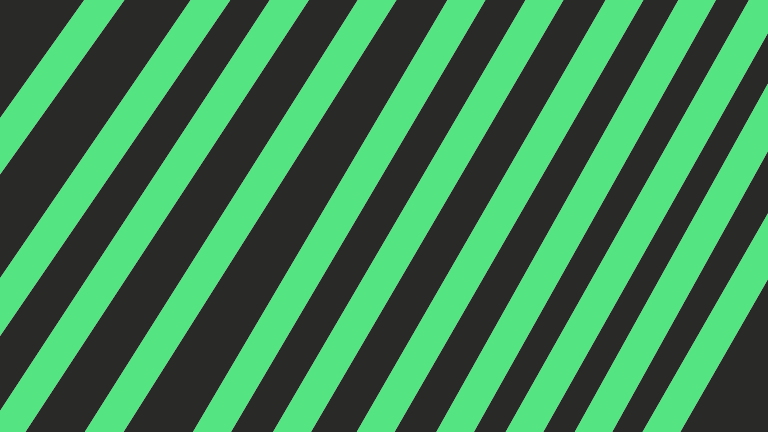
A WebGL 2 fragment shader for this pattern:

```glsl
#version 300 es
precision highp float;
// Eleven slanted green bands of equal width on charcoal, fanning out to the left.
// Each band is a line through one point on the top edge and one on the bottom edge;
// both follow a curved spacing with small ripples that make the gaps uneven.

#define BAND_COUNT 11
#define HALF_WIDTH 0.0378     // all lengths are in canvas heights
#define TOP_CENTER 1.2604
#define TOP_STEP 0.1838
#define TOP_CURVE 0.00359
#define BOTTOM_CENTER 0.6759
#define BOTTOM_STEP 0.1991
#define BOTTOM_CURVE 0.00602
#define SEAM_STRENGTH 0.85

uniform vec2 u_resolution;
out vec4 fragColor;

const vec3 CHARCOAL = vec3(0.16, 0.16, 0.157);
const vec3 GREEN = vec3(0.335, 0.895, 0.51);
const vec3 SEAM = vec3(1.0);

// Where band k (0 in the middle) crosses the top edge.
float topCrossing(float k) {
    float ripple = 0.00602 * sin(1.8 * abs(k)) - 0.000926 * k * k * sin(2.0 * k);
    return TOP_CENTER + TOP_STEP * k - TOP_CURVE * k * k + ripple;
}

// Where band k crosses the bottom edge.
float bottomCrossing(float k) {
    float ripple = 0.01042 * sin(1.8 * abs(k)) - 0.01065 * sin(2.0 * k);
    return BOTTOM_CENTER + BOTTOM_STEP * k - BOTTOM_CURVE * k * k + ripple;
}

// Distance from p to the infinite line through a and b.
float lineDistance(vec2 p, vec2 a, vec2 b) {
    vec2 along = normalize(b - a);
    return abs(dot(p - a, vec2(along.y, -along.x)));
}

void main() {
    vec2 p = gl_FragCoord.xy / u_resolution.y;

    // Signed distance to the nearest band, negative inside.
    float dist = 1e3;
    for (int i = 0; i < BAND_COUNT; i++) {
        float k = float(i) - 0.5 * float(BAND_COUNT - 1);
        vec2 bottom = vec2(bottomCrossing(k), 0.0);
        vec2 top = vec2(topCrossing(k), 1.0);
        dist = min(dist, lineDistance(p, bottom, top) - HALF_WIDTH);
    }

    // One-pixel smooth edge, with a faint pale seam where the colours meet.
    float coverage = clamp(0.5 - dist * u_resolution.y, 0.0, 1.0);
    vec3 ground = mix(CHARCOAL, SEAM, SEAM_STRENGTH * coverage);
    fragColor = vec4(mix(ground, GREEN, coverage), 1.0);
}
```
